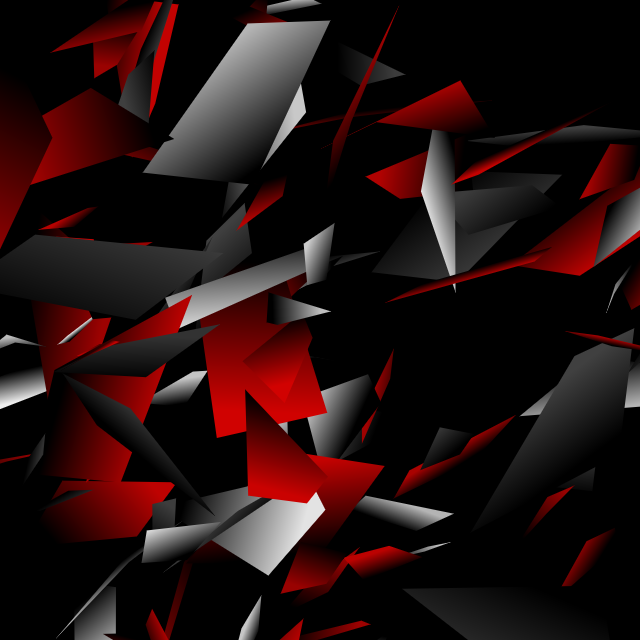
Write a WebGL 2 fragment shader that draws this background.

```glsl
#version 300 es
precision highp float;

uniform vec2 u_resolution;
out vec4 fragColor;

const int SHARD_COUNT = 105;
const float SEED = 3.0;
const float PI = 3.14159;
const vec2 CLUSTER_CENTER = vec2(0.45, 0.46);
const float CLUSTER_RADIUS = 0.60;
const float CLUSTER_FALLOFF = 0.6;
const vec2 LENGTH_RANGE = vec2(0.05, 0.20);   // half length of a shard
const vec2 ASPECT_RANGE = vec2(0.06, 0.68);   // width over length
const float LEAN = 0.6;                       // favoured direction
const float CORNER_JITTER = 0.85;
const float NOTCHED_SHARE = 0.22;
const float RED_SHARE = 0.48;
const float DARK_SHARE = 0.25;
const float SHADE_CONTRAST = 0.68;
const vec3 BACKGROUND = vec3(0.0);
const vec3 RED = vec3(0.78, 0.008, 0.004);
const vec3 DARK_GREY = vec3(0.24);
const vec3 LIGHT_GREY = vec3(0.93);

float hash(float n) {
    return fract(sin(n * 12.9898) * 43758.5453);
}

float signedHash(float n) {
    return 2.0 * hash(n) - 1.0;
}

mat2 rotation(float angle) {
    float c = cos(angle), s = sin(angle);
    return mat2(c, -s, s, c);
}

// Signed distance to a quad, convex or notched
float quadDistance(vec2 p, vec2 corners[4]) {
    float nearest = 1e5;
    float side = 1.0;
    for (int i = 0, j = 3; i < 4; j = i, i++) {
        vec2 edge = corners[j] - corners[i];
        vec2 toPoint = p - corners[i];
        float along = clamp(dot(toPoint, edge) / dot(edge, edge), 0.0, 1.0);
        vec2 offset = toPoint - edge * along;
        nearest = min(nearest, dot(offset, offset));
        bvec3 crossing = bvec3(p.y >= corners[i].y, p.y < corners[j].y,
                               edge.x * toPoint.y > edge.y * toPoint.x);
        if (all(crossing) || !any(crossing)) side = -side;
    }
    return side * sqrt(nearest);
}

vec3 shardTint(float seed) {
    float kind = hash(seed);
    vec3 tint = kind < RED_SHARE ? RED
              : kind < RED_SHARE + DARK_SHARE ? DARK_GREY : LIGHT_GREY;
    return tint * mix(0.75, 1.05, hash(seed + 1.0));
}

void main() {
    float scale = min(u_resolution.x, u_resolution.y);
    vec2 p = (gl_FragCoord.xy - 0.5 * u_resolution) / scale + 0.5;
    vec3 color = BACKGROUND;

    for (int i = 0; i < SHARD_COUNT; i++) {
        float id = SEED + float(i) * 17.0;

        // Placement, denser toward the cluster center
        float bearing = 2.0 * PI * hash(id);
        float radius = CLUSTER_RADIUS * pow(hash(id + 1.0), CLUSTER_FALLOFF);
        vec2 center = CLUSTER_CENTER + radius * vec2(cos(bearing), sin(bearing));

        // Size and direction
        float sizePick = hash(id + 2.0);
        float halfLength = mix(LENGTH_RANGE.x, LENGTH_RANGE.y, sizePick * sizePick);
        float aspect = mix(ASPECT_RANGE.x, ASPECT_RANGE.y, hash(id + 3.0));
        vec2 halfSize = halfLength * vec2(1.0, aspect);
        if (distance(p, center) > 1.3 * halfLength) continue;
        float spread = mix(0.35, 1.0, hash(id + 4.0));
        float angle = LEAN + 0.5 * PI * spread * signedHash(id + 5.0);
        vec2 local = rotation(angle) * (p - center);

        // One corner on each side of the box, sometimes one pushed inward
        float lowest = hash(id + 6.0) < NOTCHED_SHARE ? 0.25 : -1.0;
        vec2 corners[4] = vec2[4](
            halfSize * vec2(-1.0, CORNER_JITTER * signedHash(id + 7.0)),
            halfSize * vec2(CORNER_JITTER * signedHash(id + 8.0), 1.0),
            halfSize * vec2(1.0, CORNER_JITTER * signedHash(id + 9.0)),
            halfSize * vec2(CORNER_JITTER * signedHash(id + 10.0), lowest));
        float coverage = clamp(0.5 - quadDistance(local, corners) * scale, 0.0, 1.0);

        // Linear fade from black to the tint
        float fadeAngle = 2.0 * PI * hash(id + 11.0);
        vec2 fadeAxis = vec2(cos(fadeAngle), sin(fadeAngle));
        float shade = 0.5 + SHADE_CONTRAST * dot(local / halfSize, fadeAxis);
        vec3 shardColor = shardTint(id + 12.0) * clamp(shade, 0.0, 1.0);
        color = mix(color, shardColor, coverage);
    }

    fragColor = vec4(color, 1.0);
}
```
